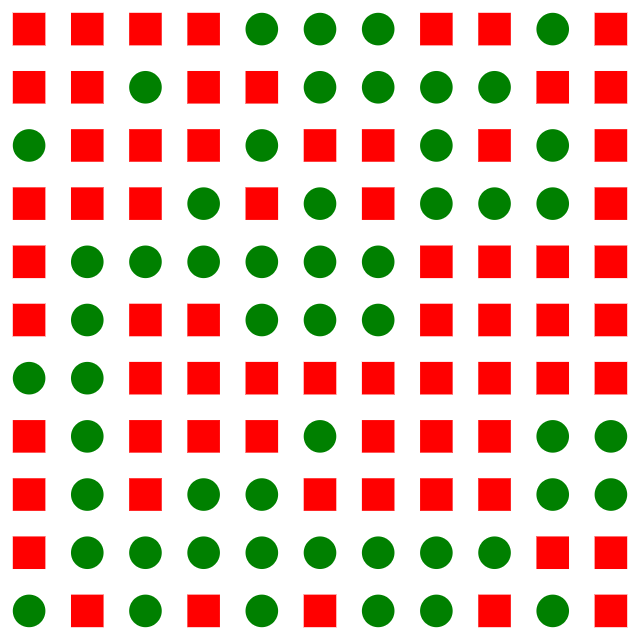
A WebGL 1 fragment shader for this pattern:

```glsl
precision highp float;
// Grid of red squares and green discs on white, the shape of each cell chosen by a hash.

uniform vec2 u_resolution;

const float CELLS = 11.0;         // repeats across and down
const float HALF_SIZE = 0.28;     // disc radius and half square side, in cells
const float EDGE_CHANCE = 0.22;   // chance of a disc at the left and right borders
const float CENTRE_GAIN = 0.42;   // added chance of a disc in the middle columns
const float SEED = 3.0;
const float PI = 3.14159;

const vec3 PAPER = vec3(1.0);
const vec3 SQUARE_RED = vec3(1.0, 0.0, 0.0);
const vec3 DISC_GREEN = vec3(0.0, 0.502, 0.0);

float hash(vec2 cell) {
  return fract(sin(dot(cell + SEED, vec2(127.1, 311.7))) * 43758.55);
}

float squareDistance(vec2 p, float halfSide) {
  vec2 d = abs(p) - halfSide;
  return max(d.x, d.y);
}

float discDistance(vec2 p, float radius) {
  return length(p) - radius;
}

void main() {
  // Cell index and position measured from the cell centre
  vec2 grid = gl_FragCoord.xy / u_resolution * CELLS;
  vec2 cell = floor(grid);
  vec2 local = fract(grid) - 0.5;
  float pixel = CELLS / min(u_resolution.x, u_resolution.y);

  // Discs are more frequent towards the middle columns
  float discChance = EDGE_CHANCE + CENTRE_GAIN * sin(PI * (cell.x + 0.5) / CELLS);
  float isDisc = step(hash(cell), discChance);

  float dist = mix(squareDistance(local, HALF_SIZE), discDistance(local, HALF_SIZE), isDisc);
  vec3 ink = mix(SQUARE_RED, DISC_GREEN, isDisc);

  // One pixel wide edge smoothing
  float coverage = clamp(0.5 - dist / pixel, 0.0, 1.0);
  gl_FragColor = vec4(mix(PAPER, ink, coverage), 1.0);
}
```
